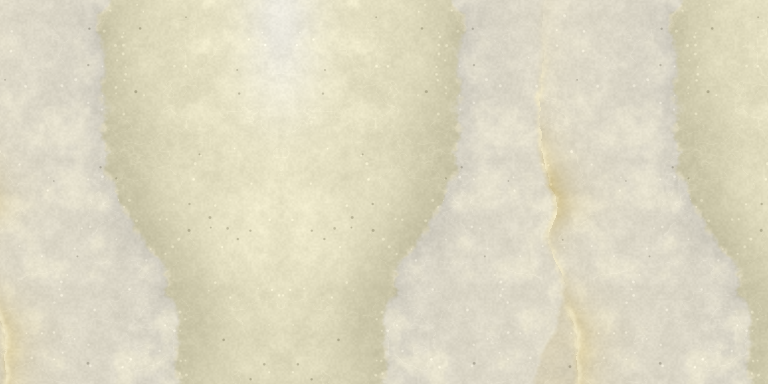
Give the GLSL for this texture, as a Shadertoy shader.

```glsl
const float SLAB_CENTER = 0.732;   // mirror axis, in canvas heights
const float SLAB_PERIOD = 1.49;
const float WAIST = 0.275;         // half width of the green core, bottom
const float SHOULDER = 0.460;      // half width of the green core, top
const float EDGE_SOFTNESS = 0.007;
const float GRAIN = 0.036;
const float MOTTLE = 0.065;

const vec3 OLIVE  = vec3(0.795, 0.775, 0.660);
const vec3 SAND   = vec3(0.865, 0.845, 0.730);
const vec3 CREAM  = vec3(0.945, 0.925, 0.810);
const vec3 ICE    = vec3(0.915, 0.905, 0.865);
const vec3 PEARL  = vec3(0.875, 0.855, 0.790);
const vec3 SHADOW = vec3(0.815, 0.800, 0.755);
const vec3 GOLD   = vec3(0.825, 0.760, 0.560);
const vec3 TAN    = vec3(0.830, 0.795, 0.690);
const vec3 CRUST  = vec3(0.935, 0.900, 0.770);

float hash(vec2 p) {
    vec3 h = fract(p.xyx * 0.1031);
    h += dot(h, h.yzx + 33.33);
    return fract((h.x + h.y) * h.z);
}

float noise(vec2 p) {
    vec2 i = floor(p), f = fract(p);
    f = f * f * (3.0 - 2.0 * f);
    return mix(mix(hash(i), hash(i + vec2(1, 0)), f.x),
               mix(hash(i + vec2(0, 1)), hash(i + vec2(1, 1)), f.x), f.y);
}

float fbm(vec2 p) {
    float sum = 0.0, amp = 0.5;
    for (int i = 0; i < 5; i++) {
        sum += amp * noise(p);
        p = mat2(1.6, 1.2, -1.2, 1.6) * p + 17.3;
        amp *= 0.5;
    }
    return sum / 0.97;
}

float bell(float x, float width) {
    return exp(-x * x / (width * width));
}

// Scattered dots: one candidate per cell, kept with the given chance
float flecks(vec2 p, float scale, float chance, float pixel) {
    vec2 cell = floor(p * scale);
    vec2 jitter = vec2(hash(cell + 3.1), hash(cell + 71.7));
    float d = length(fract(p * scale) - 0.25 - 0.5 * jitter) / scale;
    float radius = mix(0.0012, 0.0032, hash(cell + 29.0));
    float dotShape = 1.0 - smoothstep(radius - pixel * 0.5, radius + pixel, d);
    return dotShape * step(hash(cell + 143.0), chance);
}

// Path of the golden seam that separates the slabs
float seamPath(float y) {
    float ragged = (fbm(vec2(4.0, y * 14.0)) - 0.5) * 0.045;
    return mix(1.50, 1.41, smoothstep(0.0, 0.6, y)) + 0.025 * bell(y - 0.47, 0.05) + ragged;
}

void mainImage(out vec4 fragColor, in vec2 fragCoord) {
    vec2 p = fragCoord / iResolution.y;
    float pixel = 1.0 / iResolution.y;
    float y = p.y;

    // Mirrored slab coordinates
    float s = p.x - seamPath(y);
    float slab = floor(s / SLAB_PERIOD) + 1.0;
    float seam = s - SLAB_PERIOD * round(s / SLAB_PERIOD);
    vec2 q = vec2(abs(p.x - SLAB_CENTER - slab * SLAB_PERIOD), y);

    float cloud = fbm(q * 5.0 + 8.0);
    float patches = fbm(q * 17.0 + 31.0);
    float detail = fbm(q * 48.0 + 57.0);

    // Signed distance to the ragged core edge, negative inside
    float halfWidth = mix(WAIST, SHOULDER, smoothstep(0.2, 0.62, y));
    float edge = q.x - halfWidth + (patches - 0.5) * 0.055 + (detail - 0.5) * 0.024;
    float soft = EDGE_SOFTNESS + pixel;

    // Green core with a lit centre and an icy stripe at the top
    float inside = -edge + (cloud - 0.5) * 0.12;
    vec3 core = mix(OLIVE, SAND, smoothstep(0.0, 0.19, inside));
    float lit = bell(q.x, mix(0.07, 0.31, y)) * smoothstep(-0.05, 0.5, y);
    core = mix(core, CREAM, clamp(lit * (0.45 + 0.85 * cloud), 0.0, 1.0));
    core = mix(core, ICE, bell(q.x, 0.095) * smoothstep(0.55, 0.95, y));
    core = mix(core, CREAM, 0.7 * smoothstep(0.5, 0.72, patches) * smoothstep(0.5, 1.0, y)
                            * bell(q.x - 0.19, 0.12));

    // Pearl bands, greyer beside the core
    float shade = exp(-max(edge, 0.0) / 0.07) * (0.45 + 0.8 * cloud);
    vec3 band = mix(PEARL, SHADOW, clamp(shade, 0.0, 1.0));
    band = mix(band, CREAM, 0.35 * smoothstep(0.5, 0.75, patches) * (1.0 - 0.6 * y));
    vec3 color = mix(core, band, smoothstep(-soft, soft, edge));

    // Crumbled rim
    float rim = bell(edge, 0.008) * smoothstep(0.47, 0.7, noise(q * 42.0));
    color = mix(color, CRUST, 0.38 * rim);

    // Golden stain, tan pocket and pale crust along the seam
    float stain = bell(y - 0.51, 0.12) + 1.0 - smoothstep(0.15, 0.32, y);
    float glow = exp(-max(seam, 0.0) / 0.045) * smoothstep(-0.018, 0.008, seam);
    color = mix(color, GOLD, clamp(glow * (0.12 + 0.75 * stain) * (0.5 + cloud), 0.0, 0.85));
    float pocketWidth = 0.11 * (1.0 - smoothstep(0.0, 0.26, y)) + (patches - 0.5) * 0.04;
    float pocket = smoothstep(-soft, soft, seam + pocketWidth) * (1.0 - smoothstep(-soft, soft, seam));
    pocket *= 1.0 - smoothstep(0.22, 0.26, y);
    color = mix(color, TAN, pocket * (0.35 + 0.7 * patches));
    float crust = bell(seam + (detail - 0.5) * 0.02, 0.008 + pixel) * smoothstep(0.95, 0.7, y);
    color = mix(color, CRUST, crust * smoothstep(0.3, 0.65, patches) * 0.85);

    // Mottling, grain and hairline scratches
    color += MOTTLE * (patches - 0.5) + 0.05 * (detail - 0.5);
    color += GRAIN * (noise(p * 190.0) - 0.5);
    float hair = abs(fbm(q * vec2(6.0, 8.0) + 90.0) - 0.5);
    color += 0.022 * (1.0 - smoothstep(0.0, 0.008, hair)) * smoothstep(0.45, 0.65, noise(q * 11.0));

    // Light and dark flecks, denser at the rim
    float chance = 0.035 + 0.14 * exp(-abs(edge) / 0.025);
    color += 0.075 * flecks(q, 55.0, chance, pixel);
    color -= 0.16 * flecks(q + 5.0, 31.0, 0.035, pixel);

    fragColor = vec4(clamp(color, 0.0, 1.0), 1.0);
}
```
